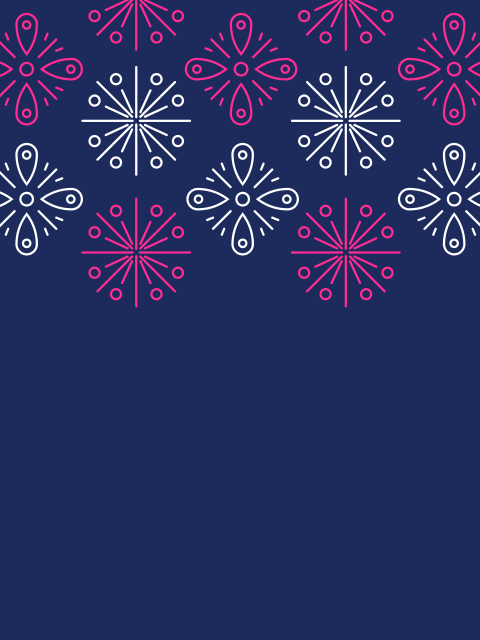
Write a Shadertoy shader that draws this background.

```glsl
#define CANVAS_UNITS 576.0
#define HALF_STROKE 1.35
#define NAVY vec3(0.112, 0.163, 0.362)
#define PINK vec3(1.0, 0.176, 0.573)
#define WHITE vec3(1.0)
#define FLOWER_ORIGIN vec2(32.0, 83.0)
#define FLOWER_STEP vec2(256.5, 156.0)
#define BURST_ORIGIN vec2(163.5, 145.0)
#define BURST_STEP vec2(251.5, 154.0)
#define PETAL_TIP 18.0
#define PETAL_END 54.0
#define PETAL_RADIUS 12.2

float segment(vec2 p, vec2 a, vec2 b) {
    vec2 pa = p - a, ba = b - a;
    return length(pa - ba * clamp(dot(pa, ba) / dot(ba, ba), 0.0, 1.0));
}

float ring(vec2 p, vec2 centre, float radius) {
    return abs(length(p - centre) - radius);
}

// Eightfold symmetry: keep the wedge between the x axis and the diagonal
vec2 foldOctant(vec2 p) {
    p = abs(p);
    return p.y > p.x ? p.yx : p;
}

// Outline of a round end joined smoothly to two arcs that meet in a tip
float petal(vec2 p) {
    float reach = PETAL_END - PETAL_TIP;
    float arcRadius = (reach * reach + PETAL_RADIUS * PETAL_RADIUS) / (2.0 * PETAL_RADIUS);
    vec2 q = vec2(p.x - PETAL_END, abs(p.y));
    float d = q.x > 0.0
        ? length(q) - PETAL_RADIUS
        : length(q + vec2(0.0, arcRadius - PETAL_RADIUS)) - arcRadius;
    return abs(d);
}

float flower(vec2 p) {
    p = foldOctant(p);
    float d = min(ring(p, vec2(0.0), 7.5), petal(p));
    d = min(d, ring(p, vec2(53.0, 0.0), 4.4));
    d = min(d, segment(p, vec2(14.5), vec2(35.5)));
    return min(d, segment(p, vec2(35.6, 22.2), vec2(42.6, 25.0)));
}

float burst(vec2 p) {
    p = foldOctant(p);
    float d = segment(p, vec2(4.5, 0.0), vec2(64.5, 0.0));
    d = min(d, segment(p, vec2(5.0), vec2(46.5)));
    d = min(d, segment(p, vec2(10.5, 5.0), vec2(36.5, 17.0)));
    return min(d, ring(p, vec2(50.0, 24.3), 6.0));
}

float coverage(float d, float pixel) {
    return clamp(0.5 - (d - HALF_STROKE) / pixel, 0.0, 1.0);
}

void mainImage(out vec4 fragColor, in vec2 fragCoord) {
    // Design units, measured down from the top left corner
    float pixel = CANVAS_UNITS / iResolution.x;
    vec2 p = vec2(fragCoord.x, iResolution.y - fragCoord.y) * pixel;
    float pinkDist = 1e4, whiteDist = 1e4;

    // Flowers: a pink row above a white row, middle column nudged right
    for (int row = 0; row < 2; row++) {
        for (int col = 0; col < 3; col++) {
            vec2 cell = vec2(col, row);
            vec2 centre = FLOWER_ORIGIN + cell * FLOWER_STEP;
            if (col == 1) centre.x += 0.8 + 1.9 * cell.y;
            float d = flower(p - centre);
            if (row == 0) pinkDist = min(pinkDist, d);
            else whiteDist = min(whiteDist, d);
        }
    }

    // Bursts: white in the middle row, pink above and below
    for (int row = -1; row <= 1; row++) {
        for (int col = 0; col < 2; col++) {
            vec2 cell = vec2(col, row);
            vec2 centre = BURST_ORIGIN + cell * BURST_STEP;
            centre.y += 4.0 * cell.y * cell.y;
            float d = burst(p - centre);
            if (row == 0) whiteDist = min(whiteDist, d);
            else pinkDist = min(pinkDist, d);
        }
    }

    vec3 color = mix(NAVY, PINK, coverage(pinkDist, pixel));
    color = mix(color, WHITE, coverage(whiteDist, pixel));
    fragColor = vec4(color, 1.0);
}
```
